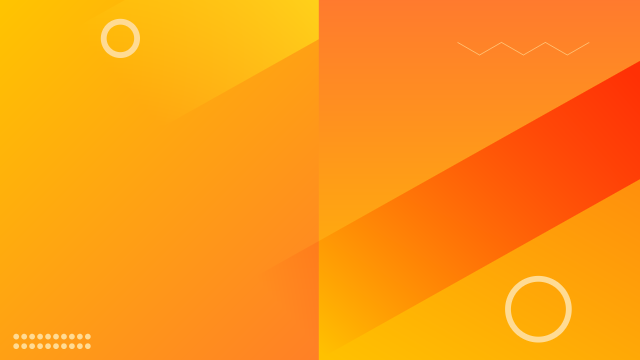
Write a Shadertoy shader that draws this background.

```glsl
const float SPLIT = 7.97;   // x of the seam between the two panels
const float SLOPE = 0.561;  // rise of every diagonal edge
const vec2 FADE_DIR = vec2(0.75, 0.66);
const vec3 CREAM = vec3(1.0, 0.86, 0.58);

// Antialiased coverage of a signed distance
float cover(float dist, float pixel) {
    return clamp(0.5 - dist / pixel, 0.0, 1.0);
}

// Signed distance to the area under a diagonal that meets the seam at seamY
float belowDiagonal(vec2 p, float seamY) {
    return (p.y - seamY - SLOPE * (p.x - SPLIT)) / length(vec2(1.0, SLOPE));
}

// Diagonal stripe that fades in from its lower left end
float fadingBand(vec2 p, float lowY, float highY, vec2 fadeRange, float pixel) {
    float dist = max(belowDiagonal(p, highY), -belowDiagonal(p, lowY));
    float s = dot(p, FADE_DIR);
    float fade = clamp((s - fadeRange.x) / (fadeRange.y - fadeRange.x), 0.0, 1.0);
    return cover(dist, pixel) * fade;
}

float ring(vec2 p, vec2 center, float radius, float halfWidth) {
    return abs(length(p - center) - radius) - halfWidth;
}

// Grid of dots starting at the given first center
float dotGrid(vec2 p, vec2 first, vec2 spacing, vec2 count, float radius) {
    vec2 cell = clamp(round((p - first) / spacing), vec2(0.0), count - 1.0);
    return length(p - first - cell * spacing) - radius;
}

// Triangle wave whose first peak lies at start
float zigzag(vec2 p, vec2 start, float period, float depth, float span, float halfWidth) {
    vec2 q = p - start;
    float wave = 1.0 - abs(2.0 * fract(q.x / period) - 1.0);
    float steepness = 2.0 * depth / period;
    float line = abs(q.y + depth * wave) / length(vec2(1.0, steepness)) - halfWidth;
    return max(line, max(-q.x, q.x - span));
}

vec3 gradient(vec3 from, vec3 to, float t) {
    return mix(from, to, clamp(t, 0.0, 1.0));
}

void mainImage(out vec4 fragColor, in vec2 fragCoord) {
    // Canvas is 16 by 9 units
    float pixel = 9.0 / iResolution.y;
    vec2 p = fragCoord * pixel;
    float leftSide = cover(p.x - SPLIT, pixel);

    // Panel gradients
    vec3 leftPanel = gradient(vec3(1.0, 0.77, 0.0), vec3(1.0, 0.50, 0.15),
                              (p.x + 9.0 - p.y) / 16.97);
    vec3 rightUpper = gradient(vec3(1.0, 0.48, 0.18), vec3(1.0, 0.66, 0.06),
                               (9.0 - p.y) / 6.02);
    vec3 rightLower = gradient(vec3(1.0, 0.76, 0.0), vec3(1.0, 0.56, 0.05),
                               0.5 * ((p.x - SPLIT) / 8.03 + p.y / 4.52));
    vec3 rightPanel = mix(rightUpper, rightLower, cover(belowDiagonal(p, 2.974), pixel));

    // Diagonal bands
    float yellowBand = fadingBand(p, 8.02, 11.72, vec2(6.88, 11.98), pixel);
    leftPanel = mix(leftPanel, vec3(1.0, 0.82, 0.10), yellowBand);
    vec3 color = mix(rightPanel, leftPanel, leftSide);
    float redBand = fadingBand(p, 0.016, 2.974, vec2(6.15, 16.57), pixel);
    color = mix(color, vec3(1.0, 0.19, 0.02), redBand);

    // Cream ornaments
    float ornaments = min(ring(p, vec2(3.01, 8.04), 0.417, 0.073),
                          ring(p, vec2(13.46, 1.27), 0.76, 0.073));
    ornaments = min(ornaments, dotGrid(p, vec2(0.405, 0.345), vec2(0.199, 0.24),
                                       vec2(10.0, 2.0), 0.071));
    color = mix(color, CREAM, cover(ornaments, pixel));
    float line = zigzag(p, vec2(11.44, 7.94), 1.097, 0.315, 3.29, 0.009);
    color = mix(color, CREAM, 0.75 * cover(line, pixel));

    fragColor = vec4(color, 1.0);
}
```
